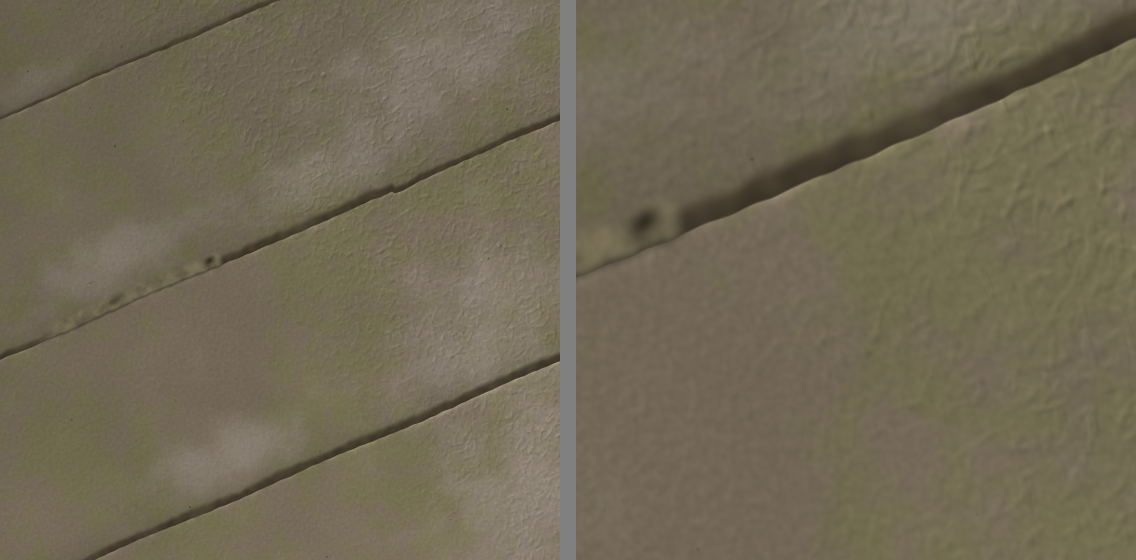
Left: the whole. Right: its middle third, enlarged.
Reproduce this texture procedurally as a Shadertoy shader.

```glsl
const vec3 OLIVE = vec3(0.442, 0.418, 0.308);
const vec3 MAUVE = vec3(0.452, 0.409, 0.342);
const vec3 CHALK = vec3(0.522, 0.483, 0.438);
const vec3 GROOVE = vec3(0.235, 0.205, 0.155);
const vec3 FILLER = vec3(0.435, 0.402, 0.308);
const float SLOPE = 0.427;    // rise of the seams
const float PITCH = 0.43;     // vertical distance between seams
const float FIRST = -0.072;   // height of the lowest seam at x = 0

vec2 gradientAt(vec2 cell) {
    vec3 q = fract(cell.xyx * vec3(0.1031, 0.103, 0.0973));
    q += dot(q, q.yzx + 33.33);
    float angle = 6.2832 * fract((q.x + q.y) * q.z);
    return vec2(cos(angle), sin(angle));
}

// Gradient noise, about -0.7 to 0.7
float noise(vec2 p) {
    vec2 i = floor(p), f = p - i;
    vec2 u = f * f * f * (f * (f * 6.0 - 15.0) + 10.0);
    vec2 e = vec2(0.0, 1.0);
    float low = mix(dot(gradientAt(i), f), dot(gradientAt(i + e.yx), f - e.yx), u.x);
    float high = mix(dot(gradientAt(i + e), f - e), dot(gradientAt(i + e.yy), f - e.yy), u.x);
    return mix(low, high, u.y);
}

float fbm(vec2 p, int octaves) {
    float sum = 0.0, gain = 1.0;
    for (int i = 0; i < octaves; i++) {
        sum += gain * noise(p);
        p = mat2(1.6, 1.2, -1.2, 1.6) * p + 7.3;
        gain *= 0.5;
    }
    return sum;
}

float blob(vec2 p, vec2 centre, vec2 radius) {
    vec2 q = p - centre;
    q.y -= SLOPE * q.x;
    q /= radius;
    return exp(-dot(q, q));
}

// Short raised strokes lying along one direction
float strokes(vec2 p, float angle) {
    float c = cos(angle), s = sin(angle);
    vec2 q = mat2(c, -s, s, c) * p;
    return smoothstep(0.12, 0.42, noise(q * vec2(52.0, 125.0) + 9.0 * angle));
}

// Height of the paint: crossing strokes over soft lumps
float paintHeight(vec2 p) {
    vec2 w = p + 0.006 * vec2(noise(p * 30.0), noise(p * 30.0 + 40.0));
    float height = 0.8 * noise(p * 65.0) + 0.55 * noise(p * 130.0 + 3.0);
    for (int i = 0; i < 3; i++) height += 0.65 * strokes(w, 0.5 + 0.75 * float(i));
    return height;
}

float relief(vec2 p, vec2 toLight) {
    return paintHeight(p) - paintHeight(p + toLight);
}

// Paint colour with fine mottling and ragged chalky patches
vec3 paint(vec2 p, float rough) {
    float stain = fbm(p * 4.0 + 3.0, 2) + 0.9 * fbm(p * 21.0, 3);
    vec3 col = mix(OLIVE, MAUVE, smoothstep(-0.4, 0.4, stain + 0.08));
    float chalk = 0.85 * blob(p, vec2(0.20, 0.535), vec2(0.16, 0.06))
                + 0.85 * blob(p, vec2(0.40, 0.185), vec2(0.16, 0.065))
                + 0.70 * blob(p, vec2(0.10, 0.87), vec2(0.09, 0.04))
                + 0.80 * blob(p, vec2(0.85, 0.43), vec2(0.16, 0.17))
                + 0.70 * blob(p, vec2(0.78, 0.90), vec2(0.24, 0.15))
                + 0.60 * blob(p, vec2(0.56, 0.69), vec2(0.16, 0.05))
                + 0.85 * blob(p, vec2(0.96, 0.11), vec2(0.19, 0.18));
    chalk = smoothstep(0.1, 0.95, chalk + 0.45 * fbm(p * 13.0, 4));
    col = mix(col, CHALK, clamp(0.85 * chalk + 0.06 * rough, 0.0, 0.9));
    return col * (0.99 + 0.10 * (p.x - p.y) + 0.05 * fbm(p * 6.0 + 20.0, 3));
}

// Opening of a seam: wide below, narrow at the top, uneven along its length
float seamWidth(float x, float row) {
    float base = mix(0.0185, 0.011, smoothstep(1.0, 2.0, row));
    base *= mix(0.75, 1.0, smoothstep(0.1, 0.45, x));
    base *= 1.0 - 0.25 * smoothstep(0.70, 0.71, x) * step(0.5, row);
    return base * (1.0 + 0.35 * noise(vec2(x * 13.0, row * 9.3)) + 0.2 * noise(vec2(x * 50.0, row * 4.3)));
}

void mainImage(out vec4 fragColor, in vec2 fragCoord) {
    vec2 p = fragCoord / iResolution.xy;
    float soft = max(0.0011, 0.8 / iResolution.y);

    // Board surface, rougher towards the upper right
    float rough = smoothstep(-0.14, 0.16, p.x + 0.73 * p.y - 0.895 + 0.12 * noise(p * 7.0));
    rough *= 0.9 + 0.7 * noise(p * 11.0 + 2.0);
    vec3 col = paint(p, rough);
    col *= 1.0 + mix(0.022, 0.10, rough) * relief(p, vec2(-0.0022, 0.0026));
    col *= 1.0 + 0.045 * noise(p * 150.0) + 0.04 * noise(p * 240.0);
    col *= 1.0 - 0.3 * smoothstep(0.56, 0.68, noise(p * 90.0 + 5.0));

    // Nearest seam and signed height above it
    float h = p.y - SLOPE * p.x - FIRST;
    float row = floor(h / PITCH + 0.5);
    float d = h - row * PITCH;
    d += 0.005 * noise(vec2(p.x * 6.0, row * 5.3)) + 0.0022 * noise(vec2(p.x * 55.0, row * 7.3));
    float middle = 1.0 - min(abs(row - 1.0), 1.0);
    d += 0.005 * middle * smoothstep(0.698, 0.706, p.x) * (1.0 - smoothstep(0.71, 0.77, p.x));
    float width = seamWidth(p.x, row);
    float filled = middle * smoothstep(0.05, 0.12, p.x) * (1.0 - smoothstep(0.385, 0.4, p.x));

    // Shade above the seam and a broken pale lip below it
    float above = smoothstep(-soft, soft, d);
    col *= 1.0 - 0.17 * above * exp(-max(d, 0.0) / 0.022);
    float lip = (1.0 - above) * exp(min(d, 0.0) / 0.004);
    float lipGain = 0.15 + 0.16 * smoothstep(0.6, 0.8, p.x) * step(row, 0.5);
    col *= 1.0 + lip * (lipGain + 0.35 * noise(vec2(p.x * 45.0, row + 0.4)));

    // Open groove, darkest at its lower edge, or filler with a faint crack
    float groove = above * (1.0 - smoothstep(0.5 * width, 1.15 * width, d));
    float depth = mix(0.95, 0.78, smoothstep(1.0, 2.0, row)) + 0.4 * noise(vec2(p.x * 21.0, row * 3.3));
    vec3 hollow = GROOVE * (1.0 + 0.25 * clamp(d / width, 0.0, 1.0) + 0.2 * noise(p * 70.0));
    col = mix(col, hollow, groove * (1.0 - filled) * clamp(depth, 0.0, 1.0));
    float bead = filled * above * (1.0 - smoothstep(0.02, 0.034, d));
    col = mix(col, FILLER * (1.0 + 0.32 * fbm(p * 45.0, 3)), 0.75 * bead);
    col *= 1.0 - 0.24 * filled * exp(-pow(d / 0.003, 2.0));

    // Pits in the filler
    for (int i = 0; i < 2; i++) {
        float x = 0.202 + 0.172 * float(i);
        vec2 centre = vec2(x, FIRST + PITCH + SLOPE * x + 0.017);
        float pit = blob(p, centre, vec2(0.013 - 0.005 * float(i), 0.007));
        col = mix(col, GROOVE * 0.75, pit * (0.55 + 0.35 * float(i)));
    }
    fragColor = vec4(clamp(col, 0.0, 1.0), 1.0);
}
```
